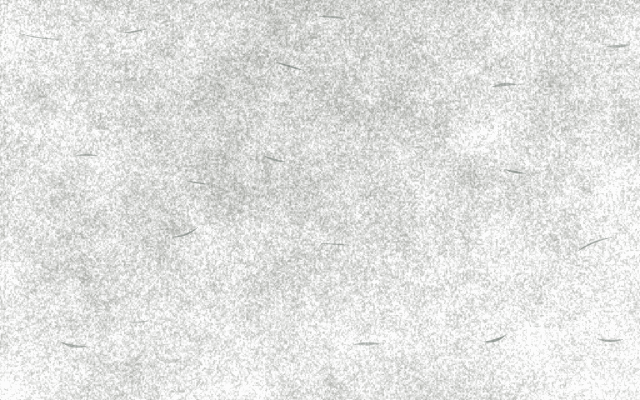
Write a Shadertoy shader that draws this texture.

```glsl
float hash(vec2 p) {
    vec3 q = fract(vec3(p.xyx) * 0.1031);
    q += dot(q, q.yzx + 33.33);
    return fract((q.x + q.y) * q.z);
}

float noise(vec2 p) {
    vec2 cell = floor(p);
    vec2 f = p - cell;
    f = f * f * (3.0 - 2.0 * f);
    float low = mix(hash(cell), hash(cell + vec2(1, 0)), f.x);
    float high = mix(hash(cell + vec2(0, 1)), hash(cell + vec2(1, 1)), f.x);
    return mix(low, high, f.y);
}

// Layered noise centred on zero
float clouds(vec2 p, float persistence) {
    float sum = 0.0, total = 0.0, weight = 1.0;
    for (int i = 0; i < 5; i++) {
        sum += weight * (noise(p) - 0.5);
        total += weight;
        weight *= persistence;
        p = p * 2.03 + vec2(17.3, 9.1);
    }
    return sum / total;
}

float blob(vec2 p, vec2 centre, float tightness) {
    vec2 d = p - centre;
    return exp(-tightness * dot(d, d));
}

// Coverage of a bent strand that tapers to both ends
float fibre(vec2 p, float angle, float halfLength, float halfWidth, float bend, float blur) {
    float c = cos(angle), s = sin(angle);
    vec2 q = vec2(c * p.x + s * p.y, c * p.y - s * p.x);
    float t = q.x / halfLength;
    float taper = max(1.0 - t * t, 0.0);
    float d = abs(q.y + bend * halfLength * taper) - halfWidth * taper;
    return (1.0 - smoothstep(-blur, blur, d)) * smoothstep(0.0, 0.15, taper);
}

// Fibres scattered over a jittered grid, some cells left empty
float scatterFibres(vec2 p, float blur) {
    const float columns = 6.0;
    float cover = 0.0;
    for (int i = 0; i < 24; i++) {
        float id = float(i);
        if (hash(vec2(id, 51.0)) < 0.2) continue;
        vec2 cell = vec2(mod(id, columns), floor(id / columns));
        vec2 jitter = vec2(hash(vec2(id, 3.0)), hash(vec2(id, 7.0)));
        vec2 centre = (cell + 0.1 + 0.8 * jitter) * vec2(1.6 / columns, 0.25);
        float angle = mix(-0.3, 0.6, hash(vec2(id, 13.0)));
        float size = hash(vec2(id, 19.0));
        float halfLength = 0.025 + 0.015 * size + 0.035 * pow(size, 8.0);
        float halfWidth = mix(0.0012, 0.0042, hash(vec2(id, 29.0)));
        float bend = mix(-0.12, 0.22, hash(vec2(id, 37.0)));
        float strength = mix(0.5, 0.9, hash(vec2(id, 43.0)));
        cover = max(cover, strength * fibre(p - centre, angle, halfLength, halfWidth, bend, blur));
    }
    return cover;
}

// Broad light and dark regions of the sheet
float shading(vec2 p) {
    float shade = -0.055 * blob(p, vec2(0.95, 0.95), 4.0);
    shade -= 0.022 * blob(p, vec2(0.70, 0.45), 6.0);
    shade += 0.050 * blob(p, vec2(1.45, 0.25), 4.0);
    shade += 0.018 * (1.0 - smoothstep(0.0, 0.3, p.y));
    return shade + 0.03 * (1.0 - smoothstep(0.0, 0.12, p.x));
}

// Faint ruled lines along the left margin
float marginLines(vec2 p) {
    float stripe = 0.5 + 0.5 * sin(p.x * 700.0);
    return stripe * (1.0 - smoothstep(0.018, 0.026, p.x));
}

void mainImage(out vec4 fragColor, in vec2 fragCoord) {
    const vec3 fibreColor = vec3(0.54, 0.57, 0.55);
    const vec3 inkTint = vec3(0.025, 0.0, 0.06);
    vec2 p = fragCoord / iResolution.y;

    // Speckled print grain over soft mottling
    float speckle = noise(p * 320.0 + 0.5) - 0.5;
    float clump = noise(p * vec2(215.0, 190.0)) - 0.5;
    float mottle = clouds(p * vec2(6.0, 8.0) + 4.7, 0.8);
    float tone = 0.893 + shading(p) + 0.27 * mottle;
    tone += 0.18 * speckle + 0.20 * clump - 0.04 * marginLines(p);
    tone = clamp(tone, 0.6, 0.99);

    vec3 color = vec3(tone) - (1.0 - tone) * inkTint;
    float strands = scatterFibres(p, 0.8 / iResolution.y);
    color = mix(color, fibreColor + 0.08 * speckle, strands);
    fragColor = vec4(color, 1.0);
}
```
